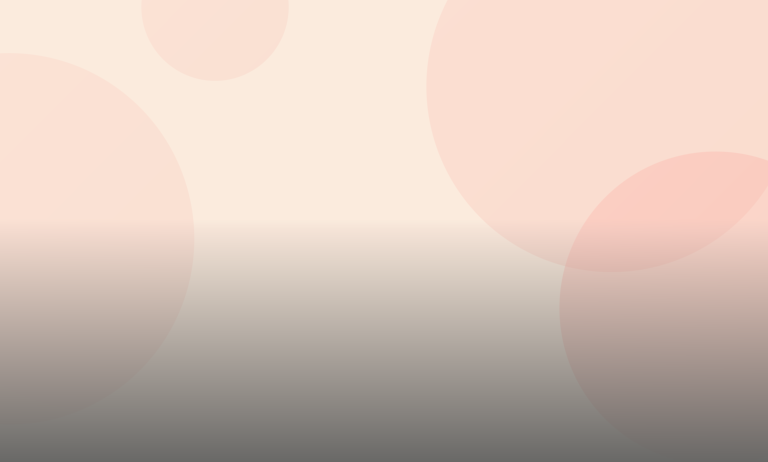
Give the GLSL for this background, as a Shadertoy shader.

```glsl
// Cream backdrop with four translucent blush discs, sinking into a grey haze.
// Discs are blended in a loop from centre, radius and opacity; each has a
// soft diagonal shade, and a vertical ramp lays the haze over everything.

const vec3 CREAM = vec3(0.984, 0.922, 0.867);
const vec3 BLUSH_LIGHT = vec3(0.995, 0.700, 0.665);
const vec3 BLUSH_DEEP = vec3(0.955, 0.660, 0.615);
const vec3 ROSE_MIST = vec3(0.990, 0.850, 0.830);
const vec3 HAZE_GREY = vec3(0.400, 0.398, 0.392);

const float ASPECT = 1.668;
const float HORIZON = 0.526;
const int DISC_COUNT = 4;

// Smooth coverage of a disc, 1 inside and 0 outside
float discMask(vec2 point, vec2 centre, float radius, float soft) {
    return 1.0 - smoothstep(-soft, soft, length(point - centre) - radius);
}

// Diagonal shade running from upper left to lower right of a disc
vec3 discColor(vec2 point, vec2 centre, float radius) {
    float diagonal = dot((point - centre) / radius, vec2(0.35, -0.35));
    return mix(BLUSH_LIGHT, BLUSH_DEEP, clamp(0.5 + diagonal, 0.0, 1.0));
}

// Haze with a faint rose band where it begins
vec3 addHaze(vec3 color, float height, float horizon) {
    float depth = clamp((horizon - height) / horizon, 0.0, 1.0);
    float mist = smoothstep(0.0, 0.05, depth) * (1.0 - smoothstep(0.05, 0.25, depth));
    color = mix(color, ROSE_MIST, 0.12 * mist);
    return mix(color, HAZE_GREY, 0.98 * depth);
}

void mainImage(out vec4 fragColor, in vec2 fragCoord) {
    vec2 point = fragCoord / iResolution.xy * vec2(ASPECT, 1.0);
    float soft = 0.8 / iResolution.y;

    // Centre x, centre y, radius, opacity
    vec4 discs[DISC_COUNT] = vec4[DISC_COUNT](
        vec4(0.020, 0.483, 0.402, 0.16),
        vec4(0.467, 0.985, 0.160, 0.16),
        vec4(1.328, 0.813, 0.402, 0.22),
        vec4(1.554, 0.333, 0.339, 0.36)
    );

    // Layered discs
    vec3 color = CREAM;
    for (int i = 0; i < DISC_COUNT; i++) {
        vec4 disc = discs[i];
        float cover = disc.w * discMask(point, disc.xy, disc.z, soft);
        color = mix(color, discColor(point, disc.xy, disc.z), cover);
    }

    fragColor = vec4(addHaze(color, point.y, HORIZON), 1.0);
}
```
